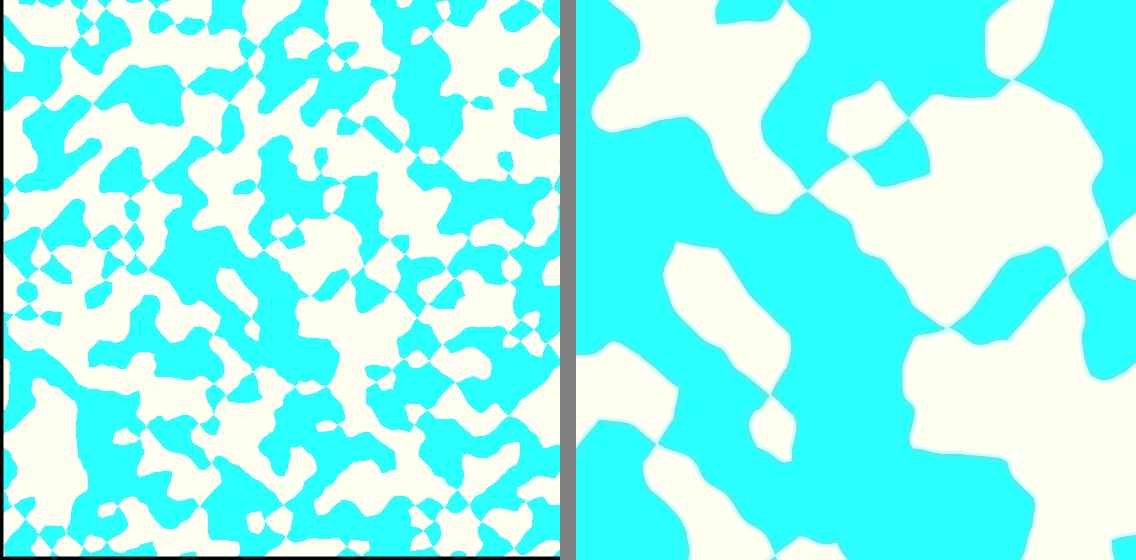
Left: the whole. Right: its middle third, enlarged.
This pattern is drawn by a Shadertoy shader. Its source:

```glsl
// Draws a camouflage of cyan and cream diamond blobs with a black rim at the left and bottom.

const vec3 CYAN = vec3(0.16, 1.0, 1.0);
const vec3 CREAM = vec3(1.0, 1.0, 0.95);
const vec3 EDGE_CYAN = vec3(0.37, 0.91, 0.90);
const vec3 EDGE_PALE = vec3(0.78, 1.0, 1.0);
const vec3 RIM_COLOR = vec3(0.0, 0.02, 0.02);

const float CELLS = 29.5;        // lattice cells across the canvas
const float CYAN_SHARE = 0.51;   // chance that a free lattice point is cyan
const float CHECKER_BIAS = 0.24; // chance that a lattice point follows a checkerboard
const float BEND_SCALE = 0.7;    // broad warp: frequency per cell
const float BEND_AMOUNT = 0.6;   // broad warp: full range in cells
const float RIPPLE_SCALE = 2.1;  // fine warp: frequency per cell
const float RIPPLE_AMOUNT = 0.24; // fine warp: full range in cells
const float EDGE_WIDTH = 0.0044; // width of the colour step in canvas units
const float RIM_WIDTH = 0.0062;  // rim thickness in canvas units

float hash(vec2 p) {
    return fract(sin(dot(p, vec2(127.1, 311.7))) * 43758.5453);
}

// Smooth value noise in 0..1
float noise(vec2 p) {
    vec2 i = floor(p), f = fract(p);
    f = f * f * (3.0 - 2.0 * f);
    return mix(mix(hash(i), hash(i + vec2(1, 0)), f.x),
               mix(hash(i + vec2(0, 1)), hash(i + vec2(1, 1)), f.x), f.y);
}

// Two independent noise channels centred on zero
vec2 warp(vec2 p) {
    return vec2(noise(p + 17.3), noise(p + 71.9)) - 0.5;
}

// Sign at a lattice point: +1 is cyan, -1 is cream
float cellSign(vec2 i) {
    float checker = 1.0 - 2.0 * mod(i.x + i.y, 2.0);
    float random = hash(i + 5.0) < CYAN_SHARE ? 1.0 : -1.0;
    return hash(i + 43.0) < CHECKER_BIAS ? checker : random;
}

// Bilinear blend of signs: rounds lone corners, keeps sharp crossings
float blobField(vec2 p) {
    vec2 i = floor(p), f = fract(p);
    return mix(mix(cellSign(i), cellSign(i + vec2(1, 0)), f.x),
               mix(cellSign(i + vec2(0, 1)), cellSign(i + vec2(1, 1)), f.x), f.y);
}

// Cream to cyan through a pale and a slightly darker edge tone
vec3 edgeRamp(float t) {
    vec3 pale = mix(CREAM, EDGE_PALE, smoothstep(0.0, 0.35, t));
    vec3 deep = mix(pale, EDGE_CYAN, smoothstep(0.48, 0.62, t));
    return mix(deep, CYAN, smoothstep(0.82, 0.95, t));
}

void mainImage(out vec4 fragColor, in vec2 fragCoord) {
    vec2 uv = fragCoord / iResolution.y;
    float pixel = 1.0 / iResolution.y;

    // Lattice turned by 45 degrees, then warped at two scales
    vec2 p = CELLS * vec2(uv.x + uv.y, uv.y - uv.x) * sqrt(0.5);
    p += BEND_AMOUNT * warp(p * BEND_SCALE) + RIPPLE_AMOUNT * warp(p * RIPPLE_SCALE);

    // Blobs with a narrow edge
    float field = blobField(p);
    float slope = max(length(vec2(dFdx(field), dFdy(field))), 1e-4) / pixel;
    float edgeWidth = max(EDGE_WIDTH, pixel);
    vec3 color = edgeRamp(clamp(field / (slope * edgeWidth) + 0.5, 0.0, 1.0));

    // Rim along the left and bottom sides
    float rimDistance = min(uv.x, uv.y) - RIM_WIDTH;
    color = mix(RIM_COLOR, color, clamp(rimDistance / pixel + 0.5, 0.0, 1.0));

    fragColor = vec4(color, 1.0);
}
```
